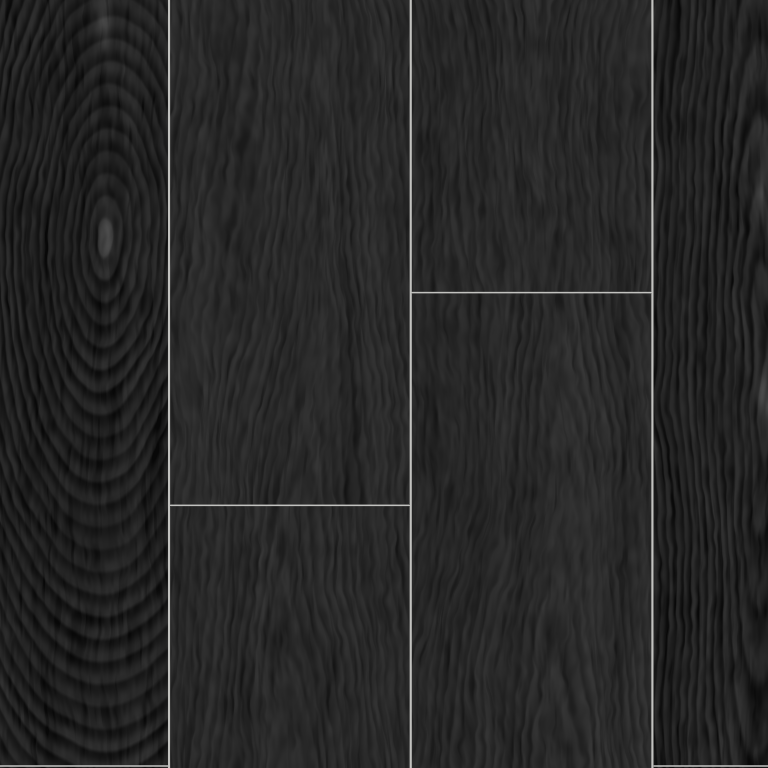
Give the GLSL for this texture, as a Shadertoy shader.

```glsl
const float PLANK_WIDTH = 0.3147;
const float FIRST_SEAM = 0.2201;
const vec3 END_JOINTS = vec3(0.342, 0.619, 0.0026);
const vec3 GROUT = vec3(0.76, 0.76, 0.75);

float hash(vec2 p) {
    vec3 q = fract(vec3(p.xyx) * 0.1031);
    q += dot(q, q.yzx + 33.33);
    return fract((q.x + q.y) * q.z);
}

float noise(vec2 p) {
    vec2 i = floor(p), f = fract(p);
    f = f * f * (3.0 - 2.0 * f);
    float low = mix(hash(i), hash(i + vec2(1, 0)), f.x);
    float high = mix(hash(i + vec2(0, 1)), hash(i + vec2(1, 1)), f.x);
    return mix(low, high, f.y);
}

// Sideways wander of the grain, from broad waves to small ripples
float wander(vec2 p, float seed) {
    float broad = noise(p * vec2(7.0, 4.0) + seed) - 0.5;
    float medium = noise(p * vec2(28.0, 13.0) + seed) - 0.5;
    float ripple = noise(p * vec2(70.0, 60.0) + seed) - 0.5;
    return 0.035 * broad + 0.012 * medium + 0.004 * ripple;
}

// Nested pointed arches that run into straight grain at the sides
float archField(vec2 q, float direction) {
    return 85.0 * sqrt(q.x * q.x + 0.0003) + 9.0 * direction * q.y;
}

// Long closed rings around a knot
float ringField(vec2 q, float squeeze) {
    return 95.0 * length(vec2(q.x, q.y * squeeze));
}

// Each ring brightens slowly, then ends in a dark edge
float growthRing(float field) {
    float s = fract(field);
    return smoothstep(0.0, 0.65, s) * (1.0 - smoothstep(0.75, 1.0, s));
}

float pores(vec2 p, float seed) {
    float fine = noise(p * vec2(235.0, 24.0) + seed);
    float coarse = noise(p * vec2(125.0, 11.0) + seed + 17.0);
    return 0.6 * smoothstep(0.5, 0.95, fine) + 0.4 * smoothstep(0.55, 0.9, coarse);
}

float knot(vec2 q) {
    return exp(-dot(q * vec2(110.0, 32.0), q * vec2(110.0, 32.0)));
}

// Shared fine fibre and broad lengthwise streaks
float fibre(vec2 p, float seed) {
    float streak = noise(vec2(p.x * 32.0, p.y * 1.5) + seed) - 0.5;
    float thread = noise(p * vec2(260.0, 60.0) + seed) - 0.5;
    return 0.034 * streak + 0.035 * thread;
}

float smoothPlank(vec2 p, vec2 centre, float direction, float seed) {
    vec2 q = p - centre;
    q.x += wander(p, seed);
    float field = archField(q, direction);
    float strength = mix(0.015, 0.055, noise(vec2(field * 0.4, p.y * 5.0) + seed));
    float tone = 0.164 + strength * (growthRing(field) - 0.5);
    return tone - 0.05 * pores(vec2(q.x, p.y), seed) + fibre(vec2(q.x, p.y), seed);
}

float roughPlank(vec2 p, vec2 centre, float squeeze, float seed) {
    vec2 q = p - centre;
    float knots = knot(q) + 0.7 * knot(q - vec2(-0.003, 0.28));
    q.x += 0.7 * wander(p, seed);
    float field = ringField(q, squeeze);
    float strength = mix(0.04, 0.1, noise(vec2(field * 0.5, p.y * 9.0) + seed));
    float tone = 0.128 + strength * (growthRing(field) - 0.5);
    tone -= 0.065 * pores(vec2(q.x, p.y), seed);
    return tone + fibre(vec2(q.x, p.y), seed) + 0.16 * knots;
}

float lineMask(float distanceToLine, float halfWidth, float pixel) {
    return clamp((halfWidth - distanceToLine) / pixel + 0.5, 0.0, 1.0);
}

float edgeDistance(float cell) {
    return 0.5 - abs(fract(cell) - 0.5);
}

void mainImage(out vec4 fragColor, in vec2 fragCoord) {
    vec2 p = fragCoord / iResolution.xy;
    float pixel = 1.0 / iResolution.y;

    // Plank layout: three staggered columns, one plank length per canvas
    float across = (p.x - FIRST_SEAM) / PLANK_WIDTH;
    float column = floor(across);
    int kind = int(mod(column, 3.0));
    float along = p.y - END_JOINTS[kind];
    float row = floor(along);
    float seed = 60.0 * hash(vec2(column, row) + 11.0);

    // Wood
    float tone;
    if (kind == 2) {
        bool leftSide = column < 0.0;
        vec2 heart = leftSide ? vec2(0.139, 0.69) : vec2(0.996, 0.48);
        tone = roughPlank(p, heart, leftSide ? 0.36 : 0.11, seed);
    } else {
        float shift = column + row == 0.0 ? 0.03 : 0.0;
        float middle = FIRST_SEAM + (column + 0.5) * PLANK_WIDTH + shift;
        float direction = column + row > 0.5 ? -1.0 : 1.0;
        tone = smoothPlank(p, vec2(middle, 0.0), direction, seed);
    }
    vec3 colour = vec3(clamp(tone, 0.03, 1.0));

    // Grout lines
    float seam = lineMask(edgeDistance(across) * PLANK_WIDTH, 0.0014, pixel);
    float joint = lineMask(edgeDistance(along), 0.001, pixel);
    fragColor = vec4(mix(colour, GROUT, max(seam, joint)), 1.0);
}
```
